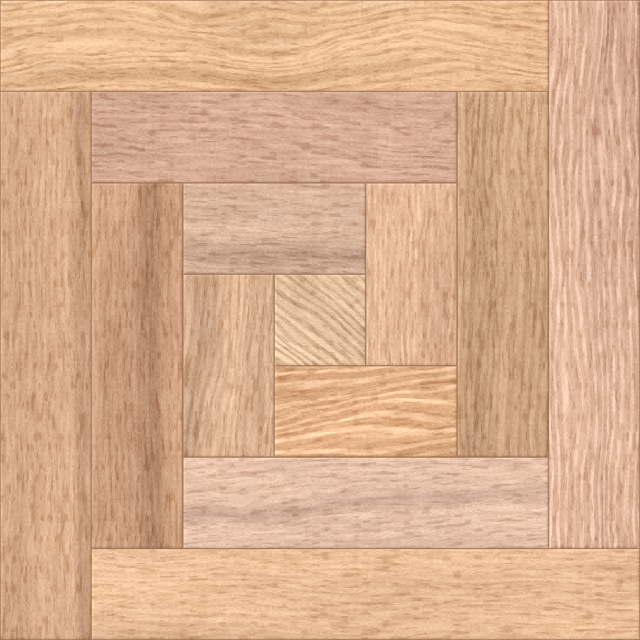
A Shadertoy shader for this texture:

```glsl
// Wooden parquet tile: planks spiralling in pinwheel rings around a square block.
#define CELLS 7.0          // plank widths across the canvas
#define SEAM_WIDTH 0.008   // half width of the dark joint, in plank widths
#define BEVEL_WIDTH 0.030
#define FIBRE_DENSITY 31.0
#define FIBRE_DEPTH 0.085
#define PORE_DEPTH 0.085
#define STREAK_DEPTH 0.13
#define DRIFT_DEPTH 0.09
#define SPECKLE 0.060
#define SEAM_COLOR vec3(0.60, 0.45, 0.34)

// Order: centre block, then top, right, bottom, left of each ring outwards.
const vec3 WOOD[13] = vec3[13](
    vec3(.90, .755, .62),
    vec3(.845, .70, .60), vec3(.89, .715, .585), vec3(.87, .675, .515), vec3(.85, .69, .56),
    vec3(.855, .69, .59), vec3(.825, .66, .52), vec3(.885, .74, .645), vec3(.81, .63, .50),
    vec3(.90, .725, .57), vec3(.875, .71, .605), vec3(.895, .72, .575), vec3(.84, .665, .53));

// Growth lines: signed contrast, slope along the plank, waviness.
const vec3 GRAIN[13] = vec3[13](
    vec3(-.11, .85, .20),
    vec3(-.03, .02, .10), vec3(.04, .02, .08), vec3(.12, -.10, .18), vec3(-.06, .08, .22),
    vec3(-.03, .04, .16), vec3(-.06, .01, .14), vec3(-.03, -.05, .24), vec3(-.03, .00, .06),
    vec3(-.07, -.02, .45), vec3(.09, .00, .14), vec3(-.03, .01, .18), vec3(-.03, .00, .08));

// Growth lines across each plank.
const float LINES[13] = float[13](
    11., 13., 14., 8., 11., 13., 11., 10., 14., 9., 12., 12., 13.);

// Grey-brown heartwood stain: position across the plank, width, strength.
const vec3 STAIN[13] = vec3[13](
    vec3(.12, .08, .05),
    vec3(-.30, .16, .05), vec3(.0, .2, .0), vec3(.0, .2, .0), vec3(.36, .15, .11),
    vec3(-.20, .20, .03), vec3(-.20, .20, .05), vec3(.02, .10, .09), vec3(-.14, .12, .11),
    vec3(.0, .2, .0), vec3(.10, .2, .02), vec3(.0, .2, .0), vec3(-.40, .10, .10));

float hash(vec2 p) {
    vec3 q = fract(vec3(p.xyx) * 0.1031);
    q += dot(q, q.yzx + 33.33);
    return fract((q.x + q.y) * q.z);
}

float noise(vec2 p) {
    vec2 i = floor(p), f = fract(p);
    f = f * f * (3.0 - 2.0 * f);
    return mix(mix(hash(i), hash(i + vec2(1, 0)), f.x),
               mix(hash(i + vec2(0, 1)), hash(i + vec2(1, 1)), f.x), f.y);
}

float fbm(vec2 p) {
    return (4.0 * noise(p) + 2.0 * noise(p * 2.03 + 17.0) + noise(p * 4.1 + 51.0)) / 7.0;
}

// Rotates by quarter turns.
vec2 turn(vec2 p, int quarters) {
    for (int i = 0; i < quarters; i++) p = vec2(-p.y, p.x);
    return p;
}

// Wood colour; q.x runs along the plank and q.y across it.
vec3 wood(vec2 q, int id) {
    vec3 grain = GRAIN[id], stain = STAIN[id];
    vec2 seed = vec2(37.0, 61.0) * float(id + 1);

    // Bent grain frame
    float bend = grain.z * (fbm(q * vec2(0.6, 1.0) + seed) - 0.5)
               + 0.025 * (noise(q * vec2(3.0, 5.0) + seed) - 0.5);
    float across = (q.y + grain.y * q.x) / sqrt(1.0 + grain.y * grain.y) + bend;
    float along = q.x - grain.y * q.y;

    // Broad variation, fibres, short pores and speckle
    float streak = fbm(vec2(along * 0.25, across * 3.5) + seed) - 0.5;
    float drift = fbm(q * vec2(0.45, 0.9) + seed.yx) - 0.5;
    float fibre = noise(vec2(along * 5.0, across * FIBRE_DENSITY) + seed.yx);
    float pore = smoothstep(0.6, 0.9, noise(vec2(along * 9.0, across * 42.0) + seed));
    float speckle = hash(floor(q * vec2(36.0, 72.0)) + seed) - 0.5;

    // Growth lines, uneven in spacing and broken by the fibres
    float phase = across * LINES[id] + 1.6 * noise(vec2(along * 0.8, across * 5.0) + seed);
    float band = smoothstep(0.35, 0.95, 0.5 + 0.5 * cos(6.2832 * phase));
    band *= 0.35 + 0.65 * noise(vec2(along * 2.2, across * 15.0) + seed) + 0.5 * fibre;

    // Heartwood stain fading along the plank
    float offset = (across + 0.6 * bend - stain.x) / stain.y;
    float heart = exp(-offset * offset) * (0.45 + fbm(vec2(q.x * 0.6, q.y * 7.0) + seed));

    float tone = FIBRE_DEPTH * (fibre - 0.5) - PORE_DEPTH * (pore - 0.16)
               + SPECKLE * speckle + grain.x * (band - 0.33);
    vec3 color = WOOD[id] + tone * vec3(0.85, 1.0, 1.05);
    color += (STREAK_DEPTH * streak + DRIFT_DEPTH * drift) * vec3(1.0, 0.95, 0.85);
    return color - heart * stain.z * vec3(1.0, 0.92, 0.78);
}

void mainImage(out vec4 fragColor, in vec2 fragCoord) {
    vec2 p = (fragCoord / iResolution.xy - 0.5) * CELLS;
    float px = CELLS / iResolution.y;

    // Find the ring and the side of the pinwheel
    vec2 cell = floor(p + 0.5);
    float ring = max(abs(cell.x), abs(cell.y));
    int side = 3;
    if (ring < 0.5 || (cell.y == ring && cell.x < ring)) side = 0;
    else if (cell.x == ring && cell.y > -ring) side = 1;
    else if (cell.y == -ring && cell.x > -ring) side = 2;
    int id = ring < 0.5 ? 0 : (int(ring) - 1) * 4 + side + 1;

    // Plank frame and its rectangle on the canvas
    vec2 middle = ring < 0.5 ? vec2(0.0) : vec2(-0.5, ring);
    vec2 extent = vec2(max(ring, 0.5), 0.5);
    vec3 color = wood(turn(p, side) - middle, id);
    vec2 q = p - turn(middle, (4 - side) % 4);
    if (side % 2 == 1) extent = extent.yx;

    // Lit and shaded bevels, then the joint
    float lit = min(extent.y - q.y, extent.x + q.x);
    float shaded = min(extent.y + q.y, extent.x - q.x);
    color += 0.06 * (1.0 - smoothstep(SEAM_WIDTH, SEAM_WIDTH + BEVEL_WIDTH, lit));
    color -= 0.08 * (1.0 - smoothstep(0.0, SEAM_WIDTH + BEVEL_WIDTH, shaded));
    float joint = 1.0 - smoothstep(SEAM_WIDTH - 0.5 * px, SEAM_WIDTH + 0.5 * px, min(lit, shaded));
    color = mix(color, SEAM_COLOR, 0.75 * joint);

    fragColor = vec4(clamp(color, 0.0, 1.0), 1.0);
}
```
